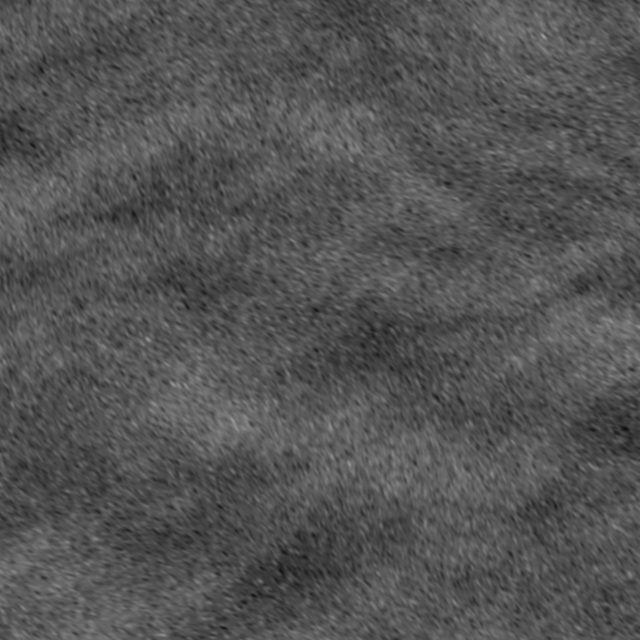
Reproduce this texture procedurally as a Shadertoy shader.

```glsl
// Soft dark grey felt: short directional fibres over faint, wavy folds.

const float BASE_GREY = 0.33;
const float FOLD_CONTRAST = 0.034;   // standard deviation of the fold shading
const float FIBRE_CONTRAST = 0.040;  // standard deviation of the fibre grain
const float CELL_SIZE = 0.010;       // grid spacing that scatters the fibres
const vec2 FIBRE_RADIUS = vec2(0.0095, 0.0042); // along, across
const int FIBRES_PER_CELL = 4;
const float FIBRE_ANGLE = -0.75;
const float ANGLE_DRIFT = 0.5;       // slow change of direction over the cloth
const float ANGLE_JITTER = 0.5;      // random change from fibre to fibre
const int FOLD_WAVES = 26;
const float FOLD_FREQ_MIN = 2.2;
const float FOLD_FREQ_RATIO = 7.0;
const float FOLD_SPREAD = 2.1;       // range of wave directions, in radians
const float TAU = 6.2831853;

vec3 hash3(vec3 p) {
    p = fract(p * vec3(0.1031, 0.1030, 0.0973));
    p += dot(p, p.yxz + 33.33);
    return fract((p.xxy + p.yxx) * p.zyx);
}

// Bends the cloth so folds arch near the top and rise to the right below.
vec2 bendCloth(vec2 p) {
    float x = p.x - 0.5;
    float arch = 0.6 * sqrt(x * x + 0.03);
    float rise = -0.3 * x;
    float bend = mix(rise, arch, smoothstep(0.4, 1.0, p.y));
    vec2 ripple = 0.018 * sin(p.yx * vec2(17.0, 13.0) + vec2(1.0, 4.0));
    return p + vec2(0.0, bend) + ripple;
}

// Layered sines with random directions and phases, scaled to unit deviation.
float folds(vec2 p) {
    float sum = 0.0, power = 0.0;
    for (int i = 0; i < FOLD_WAVES; i++) {
        vec3 rnd = hash3(vec3(float(i) + 3.0, 17.0, 41.0));
        float freq = FOLD_FREQ_MIN * pow(FOLD_FREQ_RATIO, float(i) / float(FOLD_WAVES));
        float angle = 0.25 * TAU + (rnd.x - 0.5) * FOLD_SPREAD;
        float amp = pow(freq, -0.5);
        sum += amp * sin(TAU * (freq * dot(p, vec2(cos(angle), sin(angle))) + rnd.y));
        power += 0.5 * amp * amp;
    }
    return sum * inversesqrt(power);
}

float fibreDirection(vec2 p) {
    return FIBRE_ANGLE + ANGLE_DRIFT * sin(5.0 * p.x + 2.0 * sin(4.0 * p.y))
                                     * cos(6.0 * p.y - 2.0 * p.x);
}

// Cellular scatter of light and dark elliptical fibres, near unit deviation.
float fibres(vec2 p) {
    vec2 home = floor(p / CELL_SIZE);
    float direction = fibreDirection(p);
    float sum = 0.0;
    for (int y = -1; y <= 1; y++)
    for (int x = -1; x <= 1; x++)
    for (int k = 0; k < FIBRES_PER_CELL; k++) {
        vec2 cell = home + vec2(x, y);
        vec3 seed = vec3(cell + 11.0, float(k) * 19.0 + 7.0);
        vec3 rnd = hash3(seed);
        float angle = direction + ANGLE_JITTER * (hash3(seed.yzx + 57.0).x - 0.5);
        vec2 d = p - (cell + rnd.xy) * CELL_SIZE;
        vec2 axis = vec2(cos(angle), sin(angle));
        vec2 q = vec2(dot(d, axis), dot(d, vec2(-axis.y, axis.x))) / FIBRE_RADIUS;
        float bump = max(1.0 - dot(q, q), 0.0);
        sum += (2.0 * rnd.z - 1.0) * bump * bump;
    }
    return 1.72 * sum;
}

void mainImage(out vec4 fragColor, in vec2 fragCoord) {
    vec2 uv = fragCoord / iResolution.y;
    float grey = BASE_GREY
               + FOLD_CONTRAST * folds(bendCloth(uv))
               + FIBRE_CONTRAST * fibres(uv);
    fragColor = vec4(vec3(clamp(grey, 0.0, 1.0)), 1.0);
}
```
